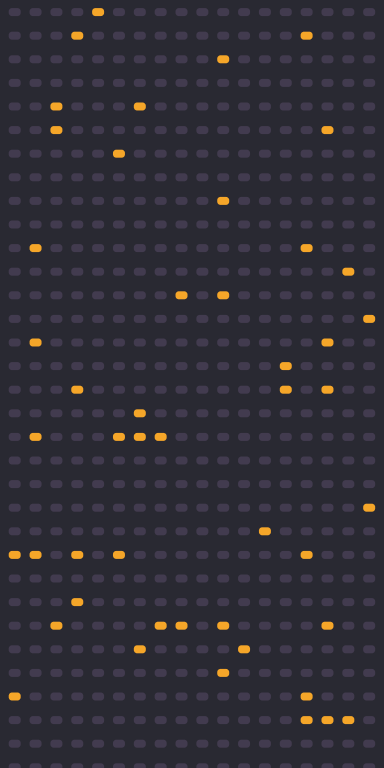
This pattern is drawn by a WebGL 1 fragment shader. Its source:

```glsl
precision highp float;
// A panel of small rounded indicator lamps on a dark ground.
// A regular grid of rounded-box distances is laid over the canvas, and a hash
// per cell decides which few lamps are lit in amber while the rest stay dim.

uniform vec2 u_resolution;

// Lengths are fractions of the canvas width.
#define PITCH vec2(0.0543, 0.06146)
#define FIRST_LAMP vec2(0.0383, 0.0018)
#define LAMP_HALF_SIZE vec2(0.0156, 0.0104)
#define CORNER_RADIUS 0.0088
#define LIT_SHARE 0.084
#define SEED 17.0
#define GROUND_COLOR vec3(0.16, 0.16, 0.195)
#define DIM_COLOR vec3(0.26, 0.23, 0.31)
#define LIT_COLOR vec3(0.96, 0.65, 0.16)

// Pseudo-random value in 0..1 for a grid cell.
float cellHash(vec2 cell) {
  vec3 p = fract(vec3(cell.xyx + SEED) * vec3(0.1031, 0.1030, 0.0973));
  p += dot(p, p.yzx + 33.33);
  return fract((p.x + p.y) * p.z);
}

// Signed distance to a box with rounded corners.
float roundedBox(vec2 p, vec2 halfSize, float radius) {
  vec2 q = abs(p) - halfSize + radius;
  return length(max(q, 0.0)) + min(max(q.x, q.y), 0.0) - radius;
}

void main() {
  vec2 position = gl_FragCoord.xy / u_resolution.x;
  float pixel = 1.0 / u_resolution.x;

  // Lamp index and offset from that lamp's centre.
  vec2 grid = (position - FIRST_LAMP) / PITCH;
  vec2 cell = floor(grid + 0.5);
  vec2 offset = (grid - cell) * PITCH;

  // Lamp shape with a one-pixel soft edge.
  float distanceToLamp = roundedBox(offset, LAMP_HALF_SIZE, CORNER_RADIUS);
  float coverage = clamp(0.5 - distanceToLamp / pixel, 0.0, 1.0);

  // Scattered lit lamps.
  float lit = step(cellHash(cell), LIT_SHARE);
  vec3 lampColor = mix(DIM_COLOR, LIT_COLOR, lit);

  gl_FragColor = vec4(mix(GROUND_COLOR, lampColor, coverage), 1.0);
}
```
